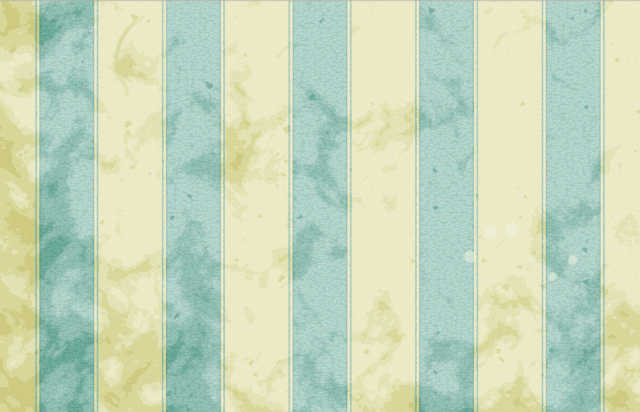
A WebGL 1 fragment shader for this pattern:

```glsl
precision highp float;

uniform vec2 u_resolution;

const float PERIOD = 0.1978;
const vec3 CREAM = vec3(0.925, 0.915, 0.775);
const vec3 CREAM_WORN = vec3(0.89, 0.885, 0.705);
const vec3 STRAW = vec3(0.85, 0.84, 0.60);
const vec3 OLIVE = vec3(0.80, 0.78, 0.48);
const vec3 TEAL = vec3(0.685, 0.815, 0.78);
const vec3 TEAL_WORN = vec3(0.55, 0.735, 0.685);
const vec3 TEAL_DEEP = vec3(0.38, 0.63, 0.57);

vec2 hash2(vec2 cell) {
  vec2 s = vec2(dot(cell, vec2(127.1, 311.7)), dot(cell, vec2(269.5, 183.3)));
  return fract(sin(s) * 43758.545);
}

// Distance to the nearest jittered cell point
float cellular(vec2 q) {
  vec2 cell = floor(q);
  vec2 local = fract(q);
  float nearest = 2.0;
  for (int j = -1; j <= 1; j++) {
    for (int i = -1; i <= 1; i++) {
      vec2 o = vec2(float(i), float(j));
      vec2 d = o + hash2(cell + o) - local;
      nearest = min(nearest, dot(d, d));
    }
  }
  return sqrt(nearest);
}

float layeredCells(vec2 q) {
  float sum = 0.0;
  float amp = 0.5;
  for (int k = 0; k < 5; k++) {
    sum += amp * cellular(q);
    q = mat2(1.6, 1.2, -1.2, 1.6) * q + 7.3;
    amp *= 0.58;
  }
  return sum / 1.11;
}

float layeredSines(vec2 q) {
  float sum = 0.0;
  float amp = 0.5;
  for (int k = 0; k < 4; k++) {
    sum += amp * sin(q.x + 1.7 * sin(q.y)) * cos(q.y * 0.9 + 0.6);
    q = mat2(1.5, 1.1, -1.1, 1.5) * q + 2.1;
    amp *= 0.55;
  }
  return sum;
}

float blot(vec2 p, vec2 centre, vec2 size) {
  vec2 d = (p - centre) / size;
  return exp(-dot(d, d));
}

float disc(vec2 p, vec2 centre, float radius, float soft) {
  return 1.0 - smoothstep(radius - soft, radius + soft, length(p - centre));
}

// Sparse irregular droplets, at most one per grid cell
float droplets(vec2 p, float scale, float chance, float soft) {
  vec2 q = p * scale;
  vec2 cell = floor(q);
  vec2 rnd = hash2(cell + 31.0);
  vec2 wobble = 0.025 * sin(q.yx * 31.0 + rnd * 6.0);
  float drop = disc(fract(q) + wobble, 0.3 + 0.4 * hash2(cell), 0.03 + 0.08 * rnd.y, soft * scale);
  return drop * step(rnd.x, chance);
}

float between(float x, float lo, float hi, float soft) {
  return smoothstep(lo - soft, lo + soft, x) - smoothstep(hi - soft, hi + soft, x);
}

// Where age has darkened the paper: left side, foot and a middle drift
float stainLevel(vec2 p) {
  float broad = 0.08 + 0.14 * layeredSines(p * 11.0);
  broad += 0.34 * exp(-p.x * 8.0) + 0.27 * exp(-p.y * 8.0);
  broad += 0.22 * blot(p, vec2(0.02, 0.28), vec2(0.08, 0.11));
  broad += 0.26 * blot(p, vec2(0.23, 0.09), vec2(0.09, 0.08));
  broad += 0.18 * blot(p, vec2(0.43, 0.40), vec2(0.17, 0.05));
  broad += 0.26 * blot(p, vec2(1.0, 0.13), vec2(0.11, 0.10));
  vec2 warped = p + 0.012 * sin(p.yx * 37.0);
  return broad + 1.2 * (layeredCells(warped * 13.0) - 0.46);
}

void main() {
  vec2 p = gl_FragCoord.xy / u_resolution.x;
  float top = u_resolution.y / u_resolution.x;
  float pixel = 1.0 / u_resolution.x;
  float stain = stainLevel(p);
  float grain = cellular(p * vec2(150.0, 260.0)) + 0.6 * cellular(p * vec2(310.0, 420.0)) - 0.75;

  // Broad band with a thin companion line on each side
  float x = abs(fract((p.x - 0.5) / PERIOD + 0.5) - 0.5);
  float soft = 0.7 * pixel / PERIOD;
  float edge = x + 0.004 * grain;
  float band = 1.0 - smoothstep(0.217 - soft, 0.217 + soft, edge);
  float line = between(edge, 0.236, 0.249, soft);

  // Stepped stains on cream, smoother washes on teal
  vec3 cream = mix(CREAM, CREAM_WORN, smoothstep(0.20, 0.25, stain));
  cream = mix(cream, STRAW, smoothstep(0.34, 0.38, stain));
  cream = mix(cream, OLIVE, 0.8 * smoothstep(0.53, 0.57, stain));
  vec3 teal = mix(TEAL, TEAL_WORN, smoothstep(0.10, 0.36, stain));
  teal = mix(teal, TEAL_DEEP, 0.8 * smoothstep(0.42, 0.60, stain));
  teal -= 0.09 * grain;
  teal -= 0.05 * between(x, 0.205, 0.217, 0.006);
  cream -= 0.018 * grain;

  // Splatter and a faint curved smear
  float spots = max(droplets(p, 17.0, 0.17, pixel), droplets(p + 0.37, 29.0, 0.10, pixel));
  float ring = abs(length(p - vec2(0.26, 0.548)) - 0.078);
  float smear = (1.0 - smoothstep(0.001, 0.005, ring)) * blot(p, vec2(0.19, 0.585), vec2(0.035, 0.05));
  cream = mix(cream, OLIVE, max(0.5 * spots, 0.55 * smear));
  teal = mix(teal, TEAL_DEEP, 0.65 * spots);

  vec3 color = mix(cream, teal, band);
  color = mix(color, mix(teal, TEAL_WORN, 0.35), 0.9 * line);

  // Pale drops gathered low on the right
  for (int k = 0; k < 6; k++) {
    vec2 rnd = hash2(vec2(float(k), 4.0));
    vec2 centre = vec2(0.735 + 0.032 * float(k), 0.21 + 0.09 * rnd.x);
    float drop = disc(p, centre, 0.006 + 0.007 * rnd.y, pixel);
    color = mix(color, vec3(0.93, 0.95, 0.87), 0.55 * drop);
  }

  // Dull upper rim
  color = mix(color, vec3(0.70, 0.70, 0.66), 0.6 * smoothstep(top - 0.003, top - 0.001, p.y));
  gl_FragColor = vec4(color, 1.0);
}
```
